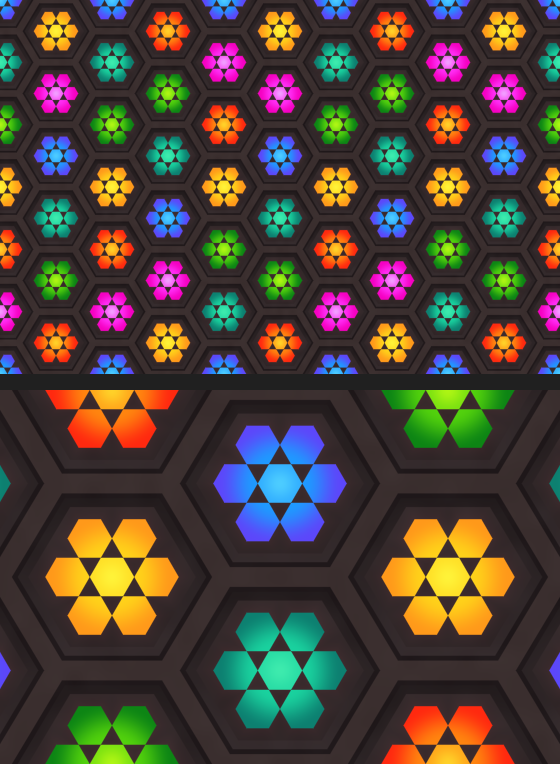
Top: the whole. Bottom: its middle third, enlarged.
Give the GLSL for this pattern, as a Shadertoy shader.

```glsl
// Dark bevelled hexagon tiles, each holding a glowing flower of seven small hexagons.

const vec2 REPEATS = vec2(10.0, 6.0);     // columns across, tiles down
const float PETAL_RADIUS = 0.119;         // petal centre to corner, in tile heights
const float PETAL_PITCH = 0.238;          // flower centre to petal centre
const float BAND_WIDTH = 0.053;           // raised frame, half its full width
const float GROOVE_WIDTH = 0.026;
const float WALL_WIDTH = 0.047;
const float GLOW_AMOUNT = 0.045;
const float GRAIN_AMOUNT = 0.018;
const float SQRT3_2 = 0.8660254;

const vec3 BAND_COLOR = vec3(0.228, 0.183, 0.182);
const vec3 GROOVE_COLOR = vec3(0.120, 0.095, 0.102);
const vec3 WALL_COLOR = vec3(0.165, 0.138, 0.143);
const vec3 PANEL_COLOR = vec3(0.185, 0.153, 0.157);
const vec3 GLOW_COLOR = vec3(1.0, 0.25, 0.35);

// Hues in order: blue, teal, green, yellow, orange, magenta
const vec3 CORE[6] = vec3[6](
    vec3(0.30, 0.80, 1.00), vec3(0.24, 0.92, 0.68), vec3(0.68, 0.96, 0.08),
    vec3(1.00, 0.95, 0.22), vec3(1.00, 0.82, 0.16), vec3(0.95, 0.62, 1.00));
const vec3 INNER[6] = vec3[6](
    vec3(0.12, 0.60, 1.00), vec3(0.10, 0.82, 0.62), vec3(0.32, 0.82, 0.05),
    vec3(1.00, 0.82, 0.10), vec3(1.00, 0.52, 0.06), vec3(1.00, 0.18, 0.96));
const vec3 OUTER[6] = vec3[6](
    vec3(0.36, 0.28, 0.98), vec3(0.05, 0.50, 0.44), vec3(0.05, 0.52, 0.08),
    vec3(1.00, 0.60, 0.10), vec3(1.00, 0.16, 0.06), vec3(0.96, 0.00, 0.76));

// Hue order down the odd columns
const int ODD_ORDER[6] = int[6](3, 5, 0, 1, 2, 4);

float hash(vec2 p) {
    return fract(sin(dot(p, vec2(127.1, 311.7))) * 4375.85);
}

float noise(vec2 p) {
    vec2 i = floor(p), f = fract(p);
    f = f * f * (3.0 - 2.0 * f);
    return mix(mix(hash(i), hash(i + vec2(1, 0)), f.x),
               mix(hash(i + vec2(0, 1)), hash(i + vec2(1, 1)), f.x), f.y);
}

// Distance measure of a flat-topped hexagon: equals its apothem on the edge
float hexMetric(vec2 p) {
    p = abs(p);
    return max(p.y, SQRT3_2 * p.x + 0.5 * p.y);
}

// Centre of the tile around a point, in column and row units
vec2 tileCentre(vec2 p) {
    vec2 even = vec2(2.0 * round(p.x * 0.5), round(p.y));
    vec2 odd = vec2(2.0 * floor(p.x * 0.5) + 1.0, floor(p.y) + 0.5);
    vec2 toHex = vec2(SQRT3_2, 1.0);
    return length((p - even) * toHex) < length((p - odd) * toHex) ? even : odd;
}

// Hues run down one column and up the next of the same parity
int tileHue(vec2 centre) {
    int column = int(mod(centre.x, REPEATS.x));
    int row = int(mod(floor(centre.y), 6.0));
    int phase = column % 4;
    if (phase == 1) return ODD_ORDER[row];
    if (phase == 3) return ODD_ORDER[5 - row];
    return (phase == 2 || column == 0) ? row : (6 - row) % 6;
}

// Stepped frame; up is +1 at the top of the tile
vec3 tileFrame(vec2 hexPoint, float aa) {
    float inset = 0.5 - hexMetric(hexPoint);
    float up = clamp(-hexPoint.y * 2.0, -1.0, 1.0);
    float groove = BAND_WIDTH + GROOVE_WIDTH;
    float panel = groove + WALL_WIDTH;
    vec3 color = BAND_COLOR;
    color = mix(color, GROOVE_COLOR, smoothstep(-aa, aa, inset - BAND_WIDTH));
    color = mix(color, WALL_COLOR * (1.0 - 0.25 * up), smoothstep(-aa, aa, inset - groove));
    vec3 face = PANEL_COLOR * (1.0 + 0.08 * up);
    return mix(color, face, smoothstep(-aa, aa, inset - panel));
}

void mainImage(out vec4 fragColor, in vec2 fragCoord) {
    vec2 uv = fragCoord / iResolution.xy;
    vec2 p = vec2(uv.x, 1.0 - uv.y) * REPEATS;
    float aa = 0.75 * REPEATS.y / iResolution.y;
    vec2 centre = tileCentre(p);
    vec2 offset = p - centre;
    vec3 color = tileFrame(offset * vec2(SQRT3_2, 1.0), aa);

    // Faint mottling of the dark surface
    color += GRAIN_AMOUNT * (noise(p * 9.0) - 0.5);

    // Flower: one core and six petals touching at their corners
    float aspect = iResolution.x / iResolution.y * REPEATS.y / REPEATS.x;
    vec2 q = offset * vec2(aspect, 1.0);
    float core = hexMetric(q);
    float petals = 1.0;
    for (int i = 0; i < 6; i++) {
        float angle = radians(60.0 * float(i));
        petals = min(petals, hexMetric(q - PETAL_PITCH * vec2(cos(angle), sin(angle))));
    }
    float edge = min(core, petals) - PETAL_RADIUS * SQRT3_2;

    // Warm halo spilling onto the panel
    float radius = length(q);
    color += GLOW_COLOR * GLOW_AMOUNT * (exp(-25.0 * max(edge, 0.0)) + 0.3 * exp(-9.0 * radius * radius));

    // Light falls off from the core to the petal tips
    int hue = tileHue(centre);
    vec3 coreColor = mix(CORE[hue], INNER[hue], 0.55 * smoothstep(0.0, PETAL_RADIUS, radius));
    vec3 petalColor = mix(INNER[hue], OUTER[hue], smoothstep(0.13, 0.33, radius));
    vec3 light = core < petals ? coreColor : petalColor;
    color = mix(color, light, 1.0 - smoothstep(-aa, aa, edge));

    fragColor = vec4(color, 1.0);
}
```
